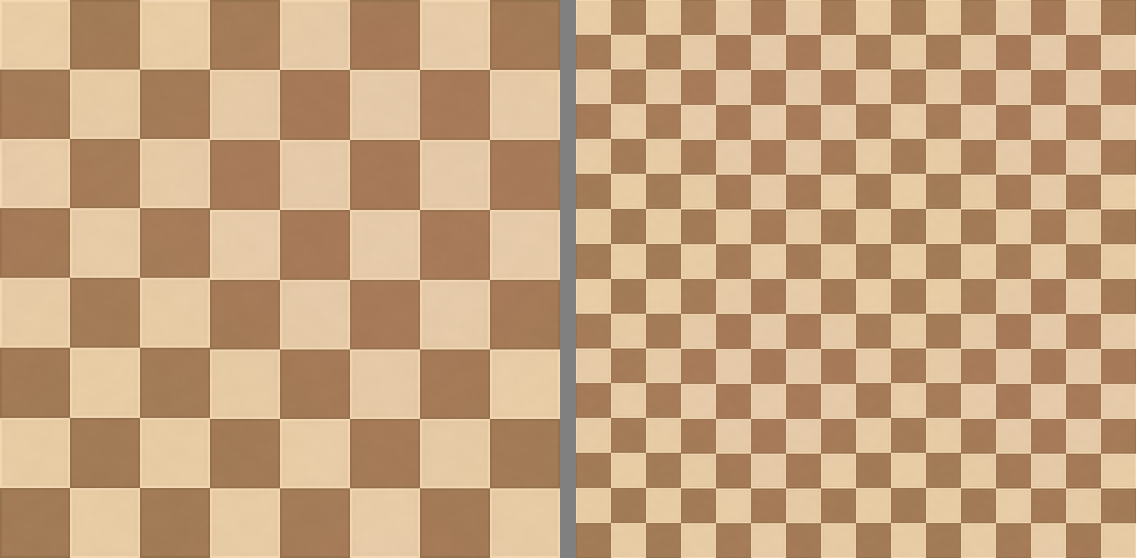
Left, the tile; right, the same tile 2 across and 2 down.
A Shadertoy shader for this pattern:

```glsl
#define TILES 8.0
#define LIGHT_WARM vec3(0.900, 0.792, 0.664)
#define LIGHT_COOL vec3(0.908, 0.798, 0.642)
#define DARK_WARM vec3(0.654, 0.478, 0.348)
#define DARK_COOL vec3(0.636, 0.486, 0.340)
#define RIM_LIGHT vec3(0.965, 0.855, 0.715)
#define RIM_DARK vec3(0.570, 0.430, 0.292)
#define RIM_WIDTH 0.024
#define EDGE_SOFTNESS 0.007
#define ROW_SLIP 0.030
#define MOTTLE 0.004
#define TAU 6.2831853

float hash(vec2 p) {
    vec3 v = fract(p.xyx * vec3(0.1031, 0.1030, 0.0973));
    v += dot(v, v.yzx + 33.33);
    return fract((v.x + v.y) * v.z);
}

// Layered sines with whole frequencies, so the field wraps
float mottle(vec2 uv) {
    vec2 a = TAU * uv;
    float n = sin(9.0 * a.x + 2.0 * sin(5.0 * a.y)) * sin(11.0 * a.y + sin(7.0 * a.x));
    n += 0.6 * sin(31.0 * a.x + 2.0 * sin(13.0 * a.y)) * sin(27.0 * a.y + 2.0 * sin(17.0 * a.x));
    return n;
}

// Left columns sit slightly high and the others slightly low, mid board only
float rowSlip(float column, float y) {
    float bump = pow(sin(0.5 * TAU * y), 2.0);
    return ROW_SLIP * bump * (column < 3.0 ? 0.6 : -0.4);
}

void mainImage(out vec4 fragColor, in vec2 fragCoord) {
    vec2 uv = fragCoord / iResolution.xy;
    vec2 grid = uv * TILES;
    grid.y -= rowSlip(floor(grid.x), uv.y);
    vec2 cell = mod(floor(grid), TILES);

    // Distance to the nearest tile edge, positive on light tiles
    vec2 toEdge = 0.5 - abs(fract(grid) - 0.5);
    float inset = min(toEdge.x, toEdge.y);
    float parity = mod(cell.x + cell.y, 2.0) * 2.0 - 1.0;
    float pixel = TILES / min(iResolution.x, iResolution.y);
    float soft = max(EDGE_SOFTNESS, 0.6 * pixel);
    float lightMask = smoothstep(-soft, soft, inset * parity);

    // Slow warm drift across the board
    vec2 wave = cos(TAU * (uv - vec2(0.70, 0.65)));
    float warmth = smoothstep(0.1, 0.9, 0.5 + 0.25 * (wave.x + wave.y));
    vec3 light = mix(LIGHT_COOL, LIGHT_WARM, warmth);
    vec3 dark = mix(DARK_COOL, DARK_WARM, warmth);

    // Pale and shaded rims, with a faint inner frame on light tiles
    float rim = 1.0 - smoothstep(RIM_WIDTH * 0.5, RIM_WIDTH * 1.6, inset);
    float frame = smoothstep(0.035, 0.055, inset) - smoothstep(0.06, 0.11, inset);
    light = mix(light - 0.008 * frame, RIM_LIGHT, rim * 0.95);
    dark = mix(dark, RIM_DARK, rim * mix(0.95, 0.75, warmth));

    // Slight tone change per tile and soft mottling
    vec3 color = mix(dark, light, lightMask);
    color += 0.008 * (hash(cell + 3.0) - 0.5) + MOTTLE * mottle(uv);
    fragColor = vec4(color, 1.0);
}
```
